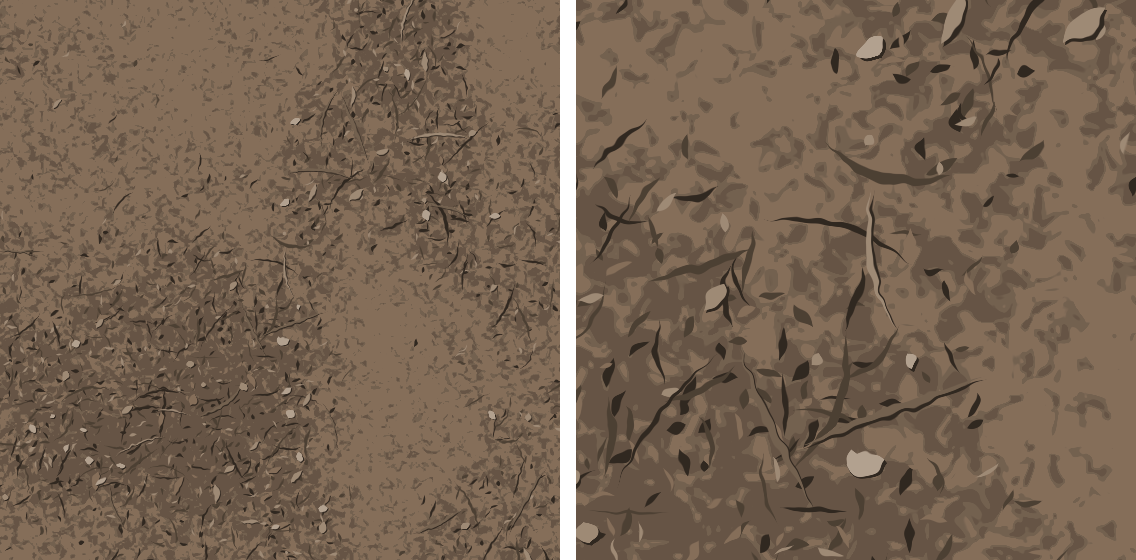
Left, the full canvas; right, a detail of the centre.
Reproduce this texture procedurally as a WebGL 2 fragment shader.

```glsl
#version 300 es
precision highp float;

uniform vec2 u_resolution;
out vec4 fragColor;

#define PATCH_SCALE 4.0
#define PATCH_STRENGTH 0.85
#define MOTTLE_SCALE 115.0
#define DARK_LEVEL 0.40
#define MID_LEVEL 0.505
#define RAGGEDNESS 0.0034
#define GRAIN_LEAN 0.95
#define LEAN_SPREAD 2.5
#define SHADOW_OFFSET vec2(0.0016, -0.0016)

const vec3 SOIL_LIGHT = vec3(0.52, 0.43, 0.35);
const vec3 SOIL_MID = vec3(0.45, 0.38, 0.31);
const vec3 SOIL_DARK = vec3(0.40, 0.33, 0.27);
const vec3 UMBER = vec3(0.30, 0.25, 0.20);
const vec3 DEEP = vec3(0.19, 0.155, 0.125);
const vec3 STRAW = vec3(0.62, 0.54, 0.46);
const vec3 STONE = vec3(0.70, 0.63, 0.56);

float hash(vec2 p) {
    return fract(sin(dot(p, vec2(127.1, 311.7))) * 43758.5453);
}

float noise(vec2 p) {
    vec2 cell = floor(p);
    vec2 f = fract(p);
    f = f * f * (3.0 - 2.0 * f);
    float low = mix(hash(cell), hash(cell + vec2(1, 0)), f.x);
    float high = mix(hash(cell + vec2(0, 1)), hash(cell + vec2(1, 1)), f.x);
    return mix(low, high, f.y);
}

// Broad bare (high) and littered (low) areas
float bareness(vec2 p) {
    vec2 q = p * PATCH_SCALE + 7.3;
    float n = 0.56 * noise(q) + 0.28 * noise(q * 2.1 + 5.0) + 0.16 * noise(q * 4.7 + 9.0);
    return n + 0.14 * (p.y - 0.5);
}

// Pointed sliver along x, bent into a shallow arc
float sliver(vec2 q, float halfLength, float halfWidth, float bend) {
    float t = q.x / halfLength;
    return abs(q.y + bend * halfLength * (t * t - 0.4)) - halfWidth * (1.0 - t * t);
}

// One layer of scattered pieces; size holds half length and half width
void scatter(inout vec3 color, vec2 p, float cells, float seed, vec2 size, float bendRange,
             float chance, vec3 toneA, vec3 toneB, float shadow) {
    float pixel = 0.7 / u_resolution.y;
    vec2 home = floor(p * cells);
    for (int j = -1; j <= 1; j++) {
        for (int i = -1; i <= 1; i++) {
            vec2 id = home + vec2(i, j);
            vec2 key = id + seed * 17.0;
            float pick = hash(key + 0.3);
            if (pick > 2.0 * chance) continue;
            vec2 centre = (id + vec2(hash(key + 1.7), hash(key + 3.1))) / cells;
            float litter = 1.0 - smoothstep(0.3, 0.66, bareness(centre));
            if (pick > 2.0 * chance * litter) continue;

            float angle = GRAIN_LEAN + LEAN_SPREAD * (hash(key + 5.9) - 0.5);
            float c = cos(angle), s = sin(angle);
            mat2 turn = mat2(c, -s, s, c);
            vec2 scale = size * (0.55 + 0.9 * vec2(hash(key + 8.2), hash(key + 9.6)));
            float bend = bendRange * (hash(key + 11.4) - 0.5);

            float shade = sliver(turn * (p - centre - SHADOW_OFFSET), scale.x, scale.y, bend);
            float body = sliver(turn * (p - centre), scale.x, scale.y, bend);
            color = mix(color, DEEP, shadow * (1.0 - smoothstep(-pixel, pixel, shade)));
            vec3 tone = mix(toneA, toneB, step(0.5, hash(key + 13.8)));
            color = mix(color, tone, 1.0 - smoothstep(-pixel, pixel, body));
        }
    }
}

// Crumbly soil in three flat tones
vec3 soil(vec2 p) {
    vec2 q = p * MOTTLE_SCALE;
    q += 1.2 * vec2(noise(q * 0.6 + 31.0), noise(q * 0.6 + 57.0));
    float crumbs = 0.62 * noise(q) + 0.38 * noise(q * 2.1 + 13.0);
    float level = crumbs + PATCH_STRENGTH * (bareness(p) - 0.5);
    float edge = 0.012 + 3.0 / u_resolution.y;
    vec3 color = mix(SOIL_DARK, SOIL_MID, smoothstep(-edge, edge, level - DARK_LEVEL));
    return mix(color, SOIL_LIGHT, smoothstep(-edge, edge, level - MID_LEVEL));
}

void main() {
    vec2 p = gl_FragCoord.xy / u_resolution.y;
    vec3 color = soil(p);

    // Uneven outlines for all loose pieces
    vec2 wobble = vec2(noise(p * 140.0 + 3.0), noise(p * 140.0 + 71.0)) - 0.5;
    vec2 r = p + RAGGEDNESS * wobble;

    // Crumbs and fibres
    scatter(color, r, 50.0, 1.0, vec2(0.0070, 0.0022), 0.5, 0.32, UMBER, DEEP, 0.0);
    scatter(color, r, 26.0, 2.0, vec2(0.0170, 0.0015), 0.7, 0.38, UMBER, DEEP, 0.0);
    scatter(color, r, 38.0, 3.0, vec2(0.0065, 0.0019), 0.5, 0.26, STRAW, SOIL_LIGHT, 0.0);

    // Twigs and straws
    scatter(color, r, 11.0, 4.0, vec2(0.0360, 0.0022), 0.6, 0.42, UMBER, DEEP, 0.0);
    scatter(color, r, 8.0, 5.0, vec2(0.0450, 0.0022), 0.4, 0.28, STRAW, SOIL_MID, 1.0);

    // Chips and pebbles
    scatter(color, r, 13.0, 6.0, vec2(0.0130, 0.0050), 0.3, 0.22, STRAW, SOIL_LIGHT, 1.0);
    scatter(color, r, 14.0, 7.0, vec2(0.0080, 0.0064), 0.2, 0.24, STONE, STRAW, 1.0);

    fragColor = vec4(color, 1.0);
}
```
